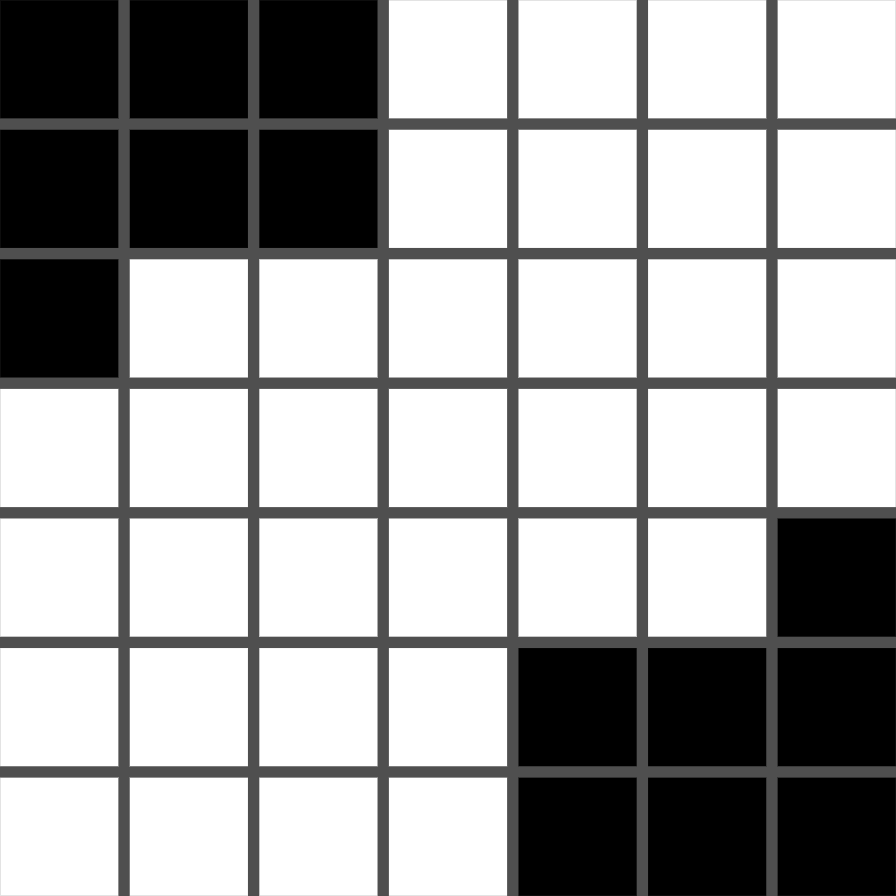
Write a WebGL 1 fragment shader that draws this pattern.

```glsl
precision highp float;

uniform vec2 u_resolution;

const float PITCH = 0.14462;
const float LINE_WIDTH = 0.0127;
const vec3 WHITE = vec3(1.0);
const vec3 BLACK = vec3(0.0);
const vec3 LINE_GRAY = vec3(0.31);

// Cell index counted from the central cell
vec2 cellIndex(vec2 p, float pitch) {
  return floor(p / pitch + 0.5);
}

// Signed distance to the nearest grid line
float gridDistance(vec2 p, float pitch, float width) {
  vec2 fromCenter = abs(p - pitch * cellIndex(p, pitch));
  return 0.5 * pitch - max(fromCenter.x, fromCenter.y) - 0.5 * width;
}

// Stepped corner block, repeated by a half turn about the center
float cornerBlock(vec2 cell) {
  vec2 c = cell * sign(cell.y);
  float wideStep = step(c.x, -0.5) * step(1.5, c.y);
  float narrowStep = step(c.x, -2.5) * step(0.5, c.y);
  return max(wideStep, narrowStep);
}

float coverage(float dist, float pixel) {
  return clamp(0.5 - dist / pixel, 0.0, 1.0);
}

void main() {
  float size = min(u_resolution.x, u_resolution.y);
  vec2 p = (gl_FragCoord.xy - 0.5 * u_resolution) / size;

  vec3 color = mix(WHITE, BLACK, cornerBlock(cellIndex(p, PITCH)));
  float line = coverage(gridDistance(p, PITCH, LINE_WIDTH), 1.0 / size);
  gl_FragColor = vec4(mix(color, LINE_GRAY, line), 1.0);
}
```
